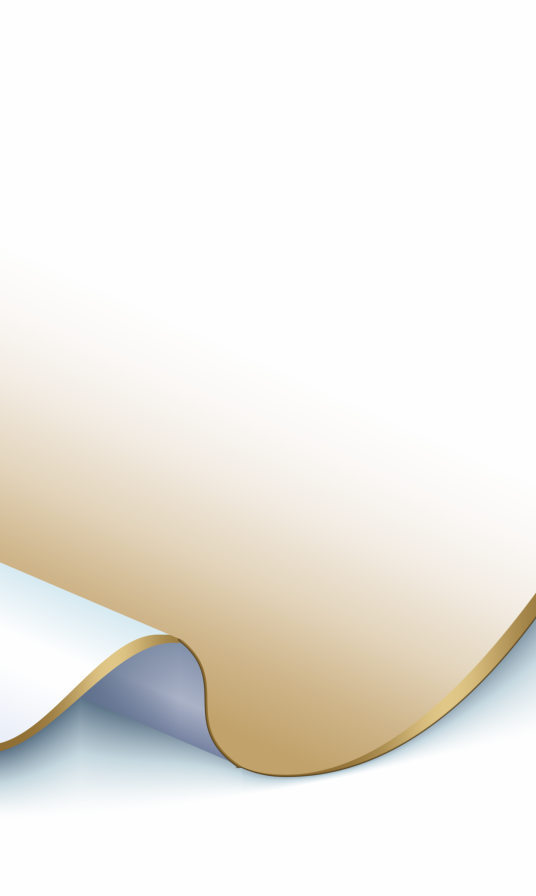
Reproduce this background procedurally as a Shadertoy shader.

```glsl
// A curling cream sheet with gold edges, a pale underside and soft blue shadows.

const vec3 WHITE = vec3(0.997);
const vec3 GOLD_DARK = vec3(0.56, 0.43, 0.20);
const vec3 GOLD_LIGHT = vec3(0.88, 0.78, 0.53);
const vec3 SHADOW_PALE = vec3(0.78, 0.85, 0.88);
const vec3 SHADOW_DEEP = vec3(0.36, 0.45, 0.53);

// Cubic through a and b with the given end slopes: (value, slope) at x
vec2 curve(float x, vec2 a, vec2 b, vec2 m) {
    float h = b.x - a.x;
    float t = clamp((x - a.x) / h, 0.0, 1.0);
    float s = 1.0 - t;
    float value = mix(a.y, b.y, t * t * (3.0 - 2.0 * t)) + h * t * s * (s * m.x - t * m.y);
    float slope = 6.0 * t * s * (b.y - a.y) / h + m.x * s * (1.0 - 3.0 * t) + m.y * t * (3.0 * t - 2.0);
    return vec2(value, slope);
}

// Approximate signed distance from a curve, positive on the upper side
float above(float y, vec2 c) {
    return (y - c.x) * inversesqrt(1.0 + c.y * c.y);
}

float cover(float d, float blur) {
    return smoothstep(-blur, blur, d);
}

float ramp(float lo, float hi, float x) {
    return clamp((x - lo) / (hi - lo), 0.0, 1.0);
}

float bump(float x, float center, float width) {
    float d = (x - center) / width;
    return exp(-d * d);
}

// Cream tones from the white top down to the tan hem
vec3 creamColor(float depth) {
    vec3 c = mix(WHITE, vec3(0.983, 0.973, 0.964), ramp(0.265, 0.34, depth));
    c = mix(c, vec3(0.950, 0.925, 0.890), ramp(0.34, 0.42, depth));
    c = mix(c, vec3(0.890, 0.832, 0.735), ramp(0.42, 0.52, depth));
    c = mix(c, vec3(0.810, 0.710, 0.540), ramp(0.52, 0.615, depth));
    return mix(c, vec3(0.755, 0.635, 0.420), ramp(0.615, 0.70, depth));
}

vec3 goldColor(float x) {
    float sheen = bump(x, 0.125, 0.055) + bump(x, 0.50, 0.075);
    return mix(GOLD_DARK, GOLD_LIGHT, min(sheen, 1.0));
}

// Floor shadow: 0 at the sheet's edge, 1 where it has faded out
vec3 shadowColor(float fade, float strength) {
    float k = strength * pow(1.0 - fade, 1.4);
    vec3 c = mix(WHITE, SHADOW_PALE, ramp(0.0, 0.40, k));
    return mix(c, SHADOW_DEEP, ramp(0.40, 1.0, k));
}

// Hollow under the fold, by height over its base and position along it
vec3 hollowColor(float height, float x) {
    vec3 c = mix(vec3(0.46, 0.51, 0.63), vec3(0.67, 0.70, 0.78), ramp(0.0, 0.045, height));
    c = mix(c, vec3(0.50, 0.56, 0.66), ramp(0.045, 0.11, height));
    return mix(vec3(0.37, 0.44, 0.55), c, ramp(0.09, 0.20, x));
}

// Pale underside, by distance below the fold line
vec3 undersideColor(float below) {
    vec3 c = mix(vec3(0.84, 0.915, 0.945), WHITE, ramp(0.0, 0.075, below));
    return mix(c, vec3(0.91, 0.93, 0.97), ramp(0.11, 0.20, below));
}

void mainImage(out vec4 fragColor, in vec2 fragCoord) {
    vec2 p = fragCoord / iResolution.xy * vec2(0.598, 1.0);
    float blur = 0.8 / iResolution.y;

    // Outlines
    vec2 foldLine = vec2(0.3724 - 0.427 * p.x, -0.427);
    vec2 ribbonTop = curve(p.x, vec2(0.0, 0.1706), vec2(0.176, 0.2917), vec2(0.25, 0.0));
    vec2 ribbonLow = curve(p.x, vec2(0.0, 0.1615), vec2(0.193, 0.2826), vec2(0.25, 0.0));
    vec2 base = curve(p.x, vec2(0.0, 0.2604), vec2(0.2695, 0.1445), vec2(-0.43));
    vec2 side = curve(p.y, vec2(0.1445, 0.2695), vec2(0.285, 0.204), vec2(-1.5, -1.2));
    vec2 hem = curve(p.x, vec2(0.319, 0.1354), vec2(0.598, 0.3385), vec2(0.0, 1.35));
    vec2 hemLow = curve(p.x, vec2(0.319, 0.1328), vec2(0.598, 0.310), vec2(0.0, 1.35));
    if (p.x < 0.319) {
        hem = curve(p.x, vec2(0.2695, 0.1445), vec2(0.319, 0.1354), vec2(-0.45, 0.0));
        hemLow = curve(p.x, vec2(0.2695, 0.143), vec2(0.319, 0.1328), vec2(-0.45, 0.0));
    }
    float rightOfSide = above(p.x, side);
    float leftPart = 1.0 - cover(rightOfSide, blur);

    // Floor and its shadow
    float shadowTop = p.x < 0.2695 ? min(ribbonLow.x, base.x) : hemLow.x;
    float shadowEnd = curve(p.x, vec2(0.0, 0.0846), vec2(0.598, 0.177), vec2(0.0, 0.2)).x;
    float strength = mix(1.0, 0.62, smoothstep(0.10, 0.27, p.x)) + 0.15 * smoothstep(0.45, 0.6, p.x);
    vec3 color = shadowColor(ramp(shadowTop, shadowEnd, p.y), strength);

    // Hollow, underside and left ribbon
    color = mix(color, hollowColor(p.y - base.x, p.x), cover(above(p.y, base), blur) * leftPart);
    color = mix(color, goldColor(p.x), cover(above(p.y, ribbonLow), blur) * leftPart);
    color = mix(color, undersideColor(foldLine.x - p.y), cover(above(p.y, ribbonTop), blur) * leftPart);

    // Gold rim with a thin dark outer line
    float rim = min(rightOfSide + 0.0032, above(p.y, hemLow));
    vec3 rimColor = mix(GOLD_DARK * 0.6, goldColor(p.x), smoothstep(0.0, 0.0025, rim));
    color = mix(color, rimColor, cover(rim, blur));

    // Cream face
    float face = min(max(above(p.y, foldLine), rightOfSide), above(p.y, hem));
    color = mix(color, creamColor(1.0 - p.y - 0.45 * p.x), cover(face, blur));

    fragColor = vec4(color, 1.0);
}
```
